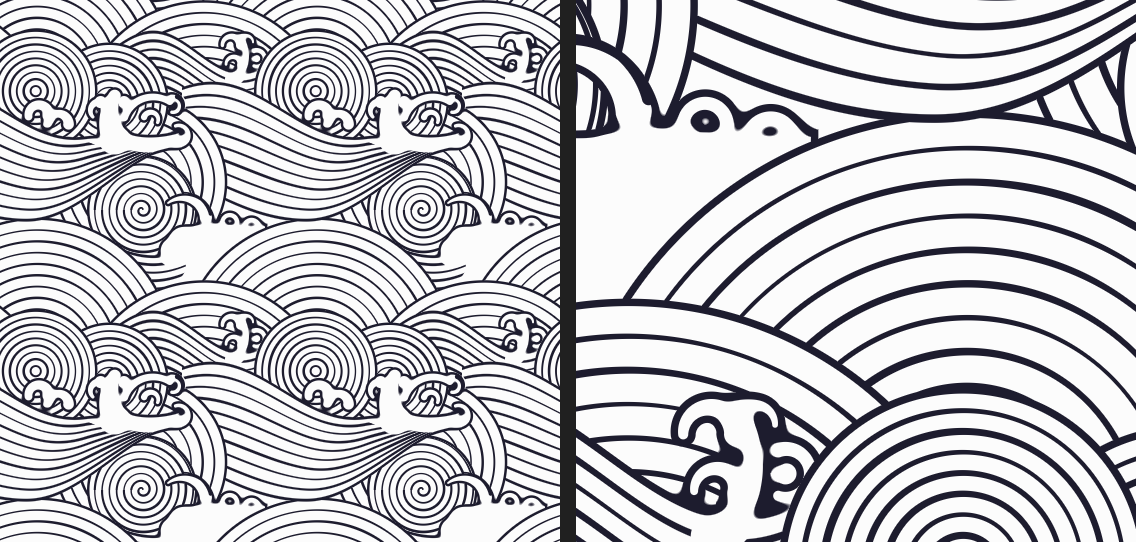
Left, the full canvas; right, a detail of the centre.
Reproduce this pattern procedurally as a Shadertoy shader.

```glsl
// Repeating ink-line sea: ringed domes, a spiral, and striped waves with curling foam.
const float TILE = 3.84;  // repeat size; the canvas is two repeats wide
float pixel;              // one output pixel in drawing units

float cover(float d) { return clamp(0.5 - d / pixel, 0.0, 1.0); }

// Copy of p, over all repeats, that lies closest to c
vec2 nearest(vec2 p, vec2 c) { return mod(p - c + 0.5 * TILE, TILE) - 0.5 * TILE + c; }

float smoothUnion(float a, float b) {
    float h = max(0.07 - abs(a - b), 0.0);
    return min(a, b) - h * h / 0.28;
}

// Tapered arc: circle is (centre, radius), widths run from start to end
float hook(vec2 p, vec3 circle, float mid, float span, float w0, float w1) {
    vec2 q = p - circle.xy;
    float a = mod(atan(q.y, q.x) - mid + 3.14159, 6.28318) - 3.14159;
    float t = clamp(a / span, -1.0, 1.0);
    float b = mid + t * span;
    return length(q - circle.z * vec2(cos(b), sin(b))) - mix(w0, w1, 0.5 + 0.5 * t);
}

// Lines at whole values of v, of uneven hand-drawn weight
float stripes(float v, float gap, vec2 p) {
    float weight = 0.0135 + 0.003 * sin(floor(v + 0.5) * 2.4)
                 + 0.002 * sin(p.x * 3.0 + 2.0 * sin(p.y * 2.0));
    return cover(abs(fract(v + 0.5) - 0.5) * gap - weight);
}

// Cover what lies below with a filled, outlined shape
void paint(inout float ink, float d, float fill) {
    ink = mix(ink, fill, cover(d));
    ink = max(ink, cover(abs(d) - 0.017));
}

void paintWave(inout float ink, float body, float foam, float lines) {
    paint(ink, smoothUnion(body, foam), lines * (1.0 - cover(foam - 0.03)));
}

void paintDome(inout float ink, vec2 p, vec3 circle, float gap, float floorY) {
    vec2 q = nearest(p, circle.xy);
    float d = length(q - circle.xy) - circle.z;
    paint(ink, max(d, q.y - floorY), stripes(d / gap, gap, q));
}

// Low wave under the spiral, with a broad splash
void paintLowWave(inout float ink, vec2 p) {
    vec2 q = nearest(p, vec2(2.4, 3.3));
    float top = 3.3 + 0.22 * cos((q.x - 2.1) * 2.2);
    float body = max(max((top - q.y) * 0.9, q.y - 4.1), abs(q.x - 2.4) - 1.25);
    float foam = hook(q, vec3(3.0, 4.1, 0.9), -1.57, 0.75, 0.2, 0.1);
    foam = smoothUnion(foam, hook(q, vec3(2.5, 3.05, 0.33), -1.2, 1.0, 0.03, 0.1));
    foam = smoothUnion(foam, hook(q, vec3(2.5, 3.3, 0.13), -2.2, 1.6, 0.05, 0.08));
    foam = smoothUnion(foam, hook(q, vec3(3.15, 3.05, 0.1), -1.0, 2.2, 0.045, 0.05));
    foam = smoothUnion(foam, hook(q, vec3(3.45, 3.12, 0.1), -1.57, 1.3, 0.05, 0.05));
    float lines = stripes((q.y - top) / 0.11, 0.1, q) * cover(q.x - 2.45 - 0.1 * sin(q.y * 9.0));
    paintWave(ink, body, foam, lines);
    ink = max(ink, cover(hook(q, vec3(2.5, 3.05, 0.41), -0.9, 0.6, 0.01, 0.03)));
}

// Small swell with a claw of foam
void paintSwell(inout float ink, vec2 p) {
    vec2 q = nearest(p, vec2(2.65, 0.9));
    float top = 0.72 - 0.28 * cos((q.x - 2.1) * 2.6);
    float body = max(max((top - q.y) * 0.85, q.y - 1.35), abs(q.x - 2.65) - 1.05);
    float foam = hook(q, vec3(2.95, 0.75, 0.42), 0.2, 0.75, 0.05, 0.08);
    foam = smoothUnion(foam, hook(q, vec3(3.17, 0.62, 0.12), -1.57, 1.6, 0.04, 0.07));
    foam = smoothUnion(foam, hook(q, vec3(3.38, 0.58, 0.09), -1.4, 1.4, 0.05, 0.03));
    foam = smoothUnion(foam, hook(q, vec3(3.52, 0.8, 0.11), 0.0, 1.9, 0.05, 0.04));
    foam = smoothUnion(foam, hook(q, vec3(3.2, 0.88, 0.1), -1.57, 1.6, 0.035, 0.06));
    paintWave(ink, body, foam, stripes((q.y - top) / 0.12, 0.1, q));
}

// Great wave: a bowl of lines rising into a row of foam curls
void paintGreatWave(inout float ink, vec2 p) {
    vec2 q = nearest(p, vec2(4.42, 2.1));
    float top = 1.52 - 0.38 * cos((q.x - 2.9) * 1.6) + 0.55 * smoothstep(5.0, 6.4, q.x);
    float bottom = 2.5 + 0.52 * cos((q.x - 4.2) * (q.x < 4.2 ? 1.0 : 1.4));
    float body = max(top - q.y, q.y - bottom) * 0.87;
    body = max(body, max(1.17 - length(q - vec2(1.93, 2.5)), q.x - 6.3));
    float depth = (q.y - top) / (bottom - top);
    float lines = stripes(depth * 9.0, (bottom - top) / 10.3, q);
    lines *= cover((q.x - 5.0) * 0.7 - depth + 0.06 * sin(floor(depth * 9.0 + 0.5) * 2.4));

    vec2 f = nearest(p, vec2(1.45, 1.6));
    float foam = hook(f, vec3(0.53, 1.58, 0.14), -1.57, 1.7, 0.07, 0.09);
    foam = smoothUnion(foam, hook(f, vec3(0.8, 1.7, 0.14), -1.57, 1.6, 0.05, 0.09));
    foam = smoothUnion(foam, hook(f, vec3(0.62, 1.64, 0.07), 0.0, 1.5, 0.04, 0.04));
    foam = smoothUnion(foam, hook(f, vec3(2.1, 1.6, 0.6), 3.14, 0.5, 0.2, 0.1));
    foam = smoothUnion(foam, hook(f, vec3(1.36, 1.52, 0.12), -2.4, 1.5, 0.04, 0.08));
    for (int i = 0; i < 3; i++) {  // lobes of the middle crest
        float k = float(i) - 1.0;
        foam = min(foam, length(f - vec2(1.54 + 0.16 * k, 1.36 + 0.04 * k * k)) - 0.1);
    }
    foam = smoothUnion(foam, hook(f, vec3(2.1, 1.75, 0.42), -1.9, 0.9, 0.07, 0.06));
    foam = smoothUnion(foam, hook(f, vec3(2.37, 1.44, 0.1), 0.0, 1.7, 0.06, 0.04));
    foam = smoothUnion(foam, hook(f, vec3(2.07, 1.64, 0.1), -1.2, 1.6, 0.06, 0.04));
    foam = smoothUnion(foam, hook(f, vec3(2.45, 1.85, 0.13), 0.0, 1.9, 0.04, 0.06));
    foam = smoothUnion(foam, hook(f, vec3(2.1, 0.9, 1.08), 1.57, 0.4, 0.06, 0.1));
    paintWave(ink, body, foam, lines);
    ink = max(ink, cover(hook(f, vec3(2.37, 1.45, 0.14), 0.0, 1.1, 0.035, 0.02)));
}

void mainImage(out vec4 fragColor, in vec2 fragCoord) {
    pixel = 2.0 * TILE / iResolution.x;
    vec2 p = vec2(fragCoord.x, iResolution.y - fragCoord.y) * pixel;
    float ink = 0.0;

    // Back dome, then the spiral set inside it
    paintDome(ink, p, vec3(1.93, 2.5, 1.17), 0.16, 9.0);
    vec2 q = nearest(p, vec2(1.95, 2.88)) - vec2(1.95, 2.88);
    paint(ink, length(q) - 0.74, stripes(length(q) / 0.1 + atan(q.y, q.x) / 6.28318, 0.1, q));
    paintLowWave(ink, p);

    // Great dome, side dome, swell, then the two smaller ring sets
    paintDome(ink, p, vec3(0.51, 1.02, 1.86), 0.155, 1.2);
    paintDome(ink, p, vec3(2.8, 1.74, 1.72), 0.155, 1.1);
    paintSwell(ink, p);
    paintDome(ink, p, vec3(1.5, 1.4, 0.8), 0.1, 1.9);
    paintDome(ink, p, vec3(0.49, 1.25, 0.83), 0.095, 9.0);
    paintGreatWave(ink, p);

    fragColor = vec4(mix(vec3(0.99), vec3(0.115, 0.11, 0.18), ink), 1.0);
}
```
